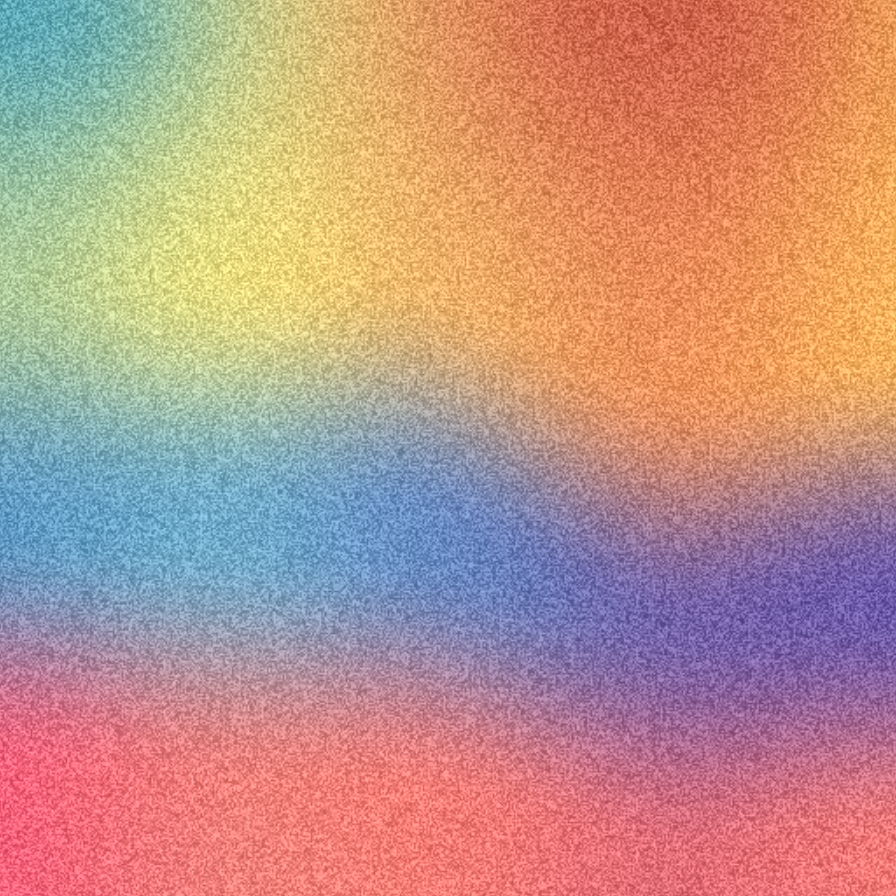
This background is drawn by a Shadertoy shader. Its source:

```glsl
const int STOPS = 5;
const vec3 WARM[STOPS] = vec3[STOPS](
    vec3(0.68, 0.79, 0.60), vec3(0.96, 0.91, 0.50), vec3(0.95, 0.72, 0.42),
    vec3(0.93, 0.56, 0.36), vec3(0.99, 0.73, 0.37));
const vec3 COOL[STOPS] = vec3[STOPS](
    vec3(0.37, 0.60, 0.77), vec3(0.45, 0.69, 0.80), vec3(0.40, 0.54, 0.77),
    vec3(0.46, 0.38, 0.66), vec3(0.43, 0.36, 0.67));
const vec3 ROSE[STOPS] = vec3[STOPS](
    vec3(0.97, 0.37, 0.48), vec3(0.94, 0.51, 0.48), vec3(0.97, 0.49, 0.46),
    vec3(0.88, 0.42, 0.47), vec3(0.96, 0.48, 0.46));
const vec3 TEAL = vec3(0.36, 0.66, 0.72);
const vec3 EMBER = vec3(0.79, 0.36, 0.29);

const vec2 TEAL_CENTER = vec2(0.0, 1.0);
const vec2 TEAL_SIZE = vec2(0.26, 0.19);
const vec2 EMBER_CENTER = vec2(0.73, 1.02);
const vec2 EMBER_SIZE = vec2(0.27, 0.25);
const float EMBER_STRENGTH = 0.88;

const float STOP_SPREAD = 0.165;
const float BAND_SOFTNESS = 0.14;
const float WARM_EDGE = 0.56;
const float ROSE_EDGE = 0.27;
const float ROSE_SLOPE = 0.05;
const float GRAIN_CELLS = 512.0;
const float GRAIN_STRENGTH = 0.30;

// Horizontal gradient through evenly spaced stops, blended by Gaussian weights
vec3 ramp(vec3 stops[STOPS], float x) {
    vec3 sum = vec3(0.0);
    float total = 0.0;
    for (int i = 0; i < STOPS; i++) {
        float d = (x - float(i) / float(STOPS - 1)) / STOP_SPREAD;
        float weight = exp(-d * d);
        sum += weight * stops[i];
        total += weight;
    }
    return sum / total;
}

float glow(vec2 p, vec2 center, vec2 size) {
    vec2 d = (p - center) / size;
    return exp(-dot(d, d));
}

float softStep(float edge, float v) {
    return smoothstep(edge - BAND_SOFTNESS, edge + BAND_SOFTNESS, v);
}

// Dip of the bands towards the right
float bandWave(float x) {
    return 0.04 * smoothstep(0.75, 1.0, x) - 0.12 * smoothstep(0.42, 0.78, x);
}

float hash(vec2 p) {
    vec3 q = fract(p.xyx * 0.1031);
    q += dot(q, q.yzx + 33.33);
    return fract((q.x + q.y) * q.z);
}

float grain(vec2 p) {
    vec2 cell = floor(p);
    vec2 f = fract(p);
    float low = mix(hash(cell), hash(cell + vec2(1.0, 0.0)), f.x);
    float high = mix(hash(cell + vec2(0.0, 1.0)), hash(cell + 1.0), f.x);
    return mix(low, high, f.y) - 0.5;
}

void mainImage(out vec4 fragColor, in vec2 fragCoord) {
    vec2 uv = fragCoord / iResolution.xy;
    float wave = bandWave(uv.x);

    // Upper field with its two corner glows
    vec3 warm = ramp(WARM, uv.x);
    warm = mix(warm, TEAL, glow(uv, TEAL_CENTER, TEAL_SIZE));
    warm = mix(warm, EMBER, EMBER_STRENGTH * glow(uv, EMBER_CENTER, EMBER_SIZE));

    // Stack the three bands from bottom to top
    float roseEdge = ROSE_EDGE - ROSE_SLOPE * uv.x + 0.5 * wave;
    vec3 color = mix(ramp(ROSE, uv.x), ramp(COOL, uv.x), softStep(roseEdge, uv.y));
    color = mix(color, warm, softStep(WARM_EDGE + wave, uv.y));

    // Fine monochrome grain
    color += GRAIN_STRENGTH * grain(uv * GRAIN_CELLS);
    fragColor = vec4(clamp(color, 0.0, 1.0), 1.0);
}
```
